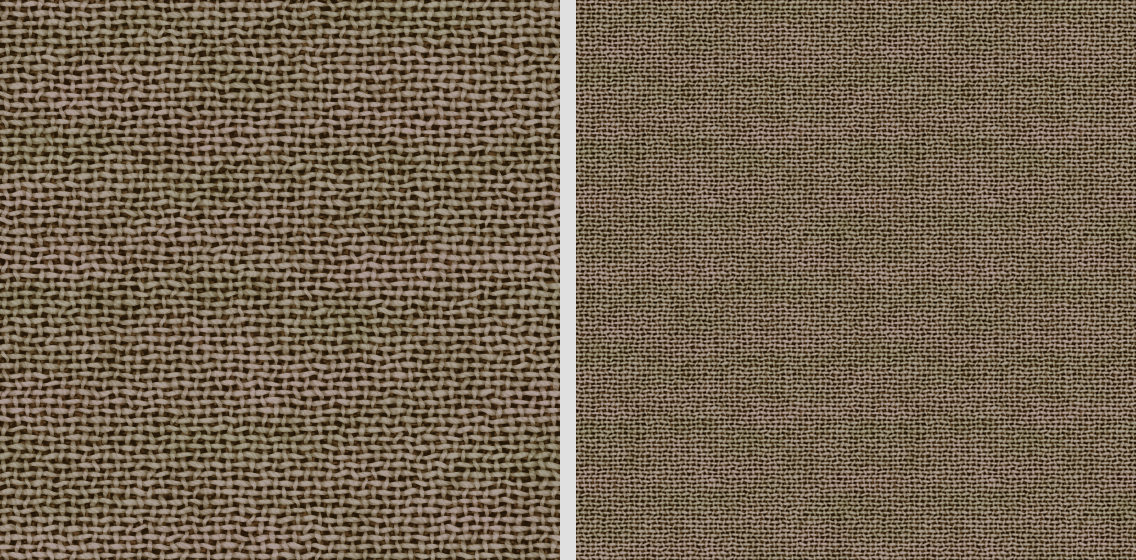
Left: one tile. Right: repeated 2 by 2.
Reproduce this texture procedurally as a Shadertoy shader.

```glsl
const float PI = 3.14159265;
const float TAU = 6.2831853;
const vec2 YARNS = vec2(50.0, 62.0); // even counts keep the weave seamless

const vec3 RAMP[6] = vec3[6](
    vec3(0.10, 0.06, 0.02), vec3(0.22, 0.15, 0.07), vec3(0.35, 0.28, 0.18),
    vec3(0.47, 0.41, 0.31), vec3(0.56, 0.51, 0.44), vec3(0.66, 0.62, 0.58));

float hash(vec2 p, float seed) {
    vec3 q = fract(vec3(p.xyx + seed) * vec3(0.1031, 0.1030, 0.0973));
    q += dot(q, q.yzx + 33.33);
    return fract((q.x + q.y) * q.z);
}

// Value noise that wraps after a whole number of cells
float wrapNoise(vec2 p, vec2 period, float seed) {
    vec2 cell = floor(p);
    vec2 f = fract(p);
    f = f * f * (3.0 - 2.0 * f);
    vec2 a = mod(cell, period);
    vec2 b = mod(cell + 1.0, period);
    return mix(mix(hash(a, seed), hash(vec2(b.x, a.y), seed), f.x),
               mix(hash(vec2(a.x, b.y), seed), hash(b, seed), f.x), f.y);
}

// Noise centred on zero, at a multiple of the yarn count
float weaveNoise(vec2 p, vec2 scale, float seed) {
    return wrapNoise(p * scale, YARNS * scale, seed) - 0.5;
}

vec3 toneColor(float tone) {
    float t = clamp(tone, 0.0, 1.0) * 5.0;
    int i = int(min(floor(t), 4.0));
    return mix(RAMP[i], RAMP[i + 1], t - float(i));
}

// q.x runs along the yarn, q.y across it; returns height, tone, coverage
vec3 yarn(vec2 q, vec2 count, float halfWidth, float side, float light, float soft, float seed) {
    float lane = floor(q.y);
    float lift = side * cos(PI * (q.x - 0.5 + lane));

    // Uneven spinning: wandering centre and changing thickness
    float wander = 0.14 * (wrapNoise(vec2(q.x, lane), count, seed) - 0.5);
    float slub = wrapNoise(vec2(q.x, lane), count, seed + 7.0);
    float width = halfWidth * (0.80 + 0.36 * slub) + 0.06 * lift;
    float d = (q.y - lane - 0.5 - wander) / width;
    float dome = sqrt(max(1.0 - d * d, 0.0));

    // Twisted strands, lit from one edge
    float phase = wrapNoise(q * 2.0, count * 2.0, seed + 13.0);
    float twist = sin(TAU * (2.0 * q.x + 0.7 * d + 1.2 * phase));
    float crown = smoothstep(-0.8, 0.8, lift);
    float tone = (0.25 + 0.75 * dome) * (0.62 + 0.36 * crown) + 0.06 * twist + light * d;
    float coverage = 1.0 - smoothstep(1.0 - soft / width, 1.0, abs(d));
    return vec3(0.7 * lift + 0.45 * dome, tone, coverage);
}

// Broad horizontal drifts of dye, from -1 to 1
float dyeDrift(vec2 uv) {
    float bend = 0.8 * sin(TAU * (uv.x + uv.y));
    return 0.45 * sin(TAU * 4.0 * uv.y + bend)
         + 0.30 * sin(TAU * (uv.x - 7.0 * uv.y) + 1.7 * bend)
         + 0.25 * sin(TAU * (2.0 * uv.x + 3.0 * uv.y) + 2.0);
}

void mainImage(out vec4 fragColor, in vec2 fragCoord) {
    vec2 uv = fragCoord / iResolution.xy;
    vec2 grid = uv * YARNS;
    vec2 soft = 0.07 + YARNS / iResolution.xy;

    // Loose handwoven lanes: rows bend, crossings slide sideways
    vec2 p = grid + vec2(0.55 * weaveNoise(grid, vec2(0.5, 1.0), 23.0),
                         0.38 * weaveNoise(grid, vec2(1.0, 0.5), 31.0));

    // Plain weave
    vec3 weft = yarn(p, YARNS, 0.36, -1.0, 0.09, soft.y, 3.0);
    vec3 warp = yarn(p.yx, YARNS.yx, 0.29, 1.0, 0.0, soft.x, 41.0);

    // Fuzzy dark ground seen through the holes
    float fuzz = 0.5 + weaveNoise(grid, vec2(4.0), 59.0);
    float tone = 0.04 + 0.34 * fuzz * fuzz;

    // Lay the higher yarn on top, with a shadow where the two meet
    float gap = warp.x - weft.x;
    float warpOnTop = smoothstep(-0.15, 0.15, gap);
    float warpShare = warp.z * mix(1.0 - weft.z, 1.0, warpOnTop);
    float yarnTone = mix(weft.y, warp.y, warpShare);
    yarnTone -= 0.20 * exp(-5.0 * abs(gap)) * warp.z * weft.z;
    yarnTone -= 0.20 * warp.z * (1.0 - weft.z);
    float covered = max(weft.z, warp.z);

    // Fibre grain and patchy wear
    float grain = weaveNoise(grid, vec2(3.0), 83.0);
    float wear = weaveNoise(grid, vec2(0.5), 97.0);
    float drift = dyeDrift(uv);
    yarnTone += 0.18 * grain + 0.12 * wear + 0.03 * drift;
    tone = mix(tone, yarnTone, covered);

    // Greenish to rosy tint, with rusty fibres in the shade
    vec3 color = toneColor(tone);
    float rosy = 0.5 + 0.5 * drift + 0.3 * wear;
    color *= mix(vec3(0.98, 1.01, 0.95), vec3(1.03, 0.98, 1.02), rosy);
    float rust = smoothstep(0.6, 0.95, fuzz) * (1.0 - smoothstep(0.2, 0.6, tone));
    color += rust * vec3(0.08, 0.03, 0.0);
    fragColor = vec4(clamp(color, 0.0, 1.0), 1.0);
}
```
